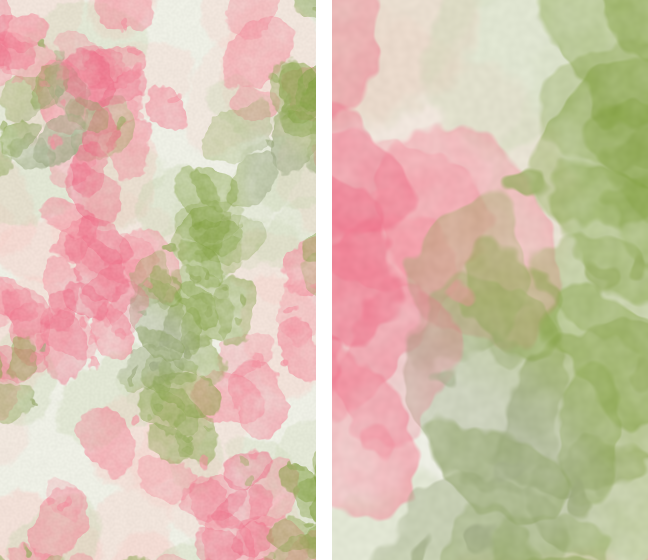
Left: the whole. Right: its middle third, enlarged.
Give the GLSL for this pattern, as a Shadertoy shader.

```glsl
// Loose floral watercolour: overlapping translucent dabs of rose and leaf green on pale paper.

const vec3 PAPER = vec3(0.93, 0.935, 0.895);
const vec3 BLUSH = vec3(0.965, 0.80, 0.775);
const vec3 MIST  = vec3(0.80, 0.84, 0.71);
const vec3 ROSE  = vec3(0.95, 0.56, 0.62);
const vec3 DEEP_ROSE = vec3(0.93, 0.43, 0.53);
const vec3 LEAF  = vec3(0.60, 0.68, 0.39);
const vec3 DEEP_LEAF = vec3(0.53, 0.64, 0.28);
const vec3 SAGE  = vec3(0.64, 0.67, 0.58);

const float ROSE_SEED = 3.0;
const float LEAF_SEED = 17.0;

vec3 hash3(vec3 p) {
    p = fract(p * vec3(0.1031, 0.1030, 0.0973));
    p += dot(p, p.yxz + 33.33);
    return fract((p.xxy + p.yxx) * p.zyx);
}

float cornerSlope(vec2 cell, vec2 offset, float seed) {
    float angle = 6.2832 * hash3(vec3(cell, seed)).x;
    return dot(vec2(cos(angle), sin(angle)), offset);
}

// Gradient noise, roughly -0.7 to 0.7
float noise(vec2 p, float seed) {
    vec2 i = floor(p), f = fract(p), e = vec2(0.0, 1.0);
    vec2 u = f * f * f * (f * (f * 6.0 - 15.0) + 10.0);
    float low  = mix(cornerSlope(i, f, seed), cornerSlope(i + e.yx, f - e.yx, seed), u.x);
    float high = mix(cornerSlope(i + e, f - e, seed), cornerSlope(i + 1.0, f - 1.0, seed), u.x);
    return mix(low, high, u.y);
}

float fbm(vec2 p, float seed) {
    float sum = 0.0, amp = 0.6;
    for (int i = 0; i < 4; i++) {
        sum += amp * noise(p, seed);
        p = mat2(1.6, 1.2, -1.2, 1.6) * p + 7.3;
        amp *= 0.5;
    }
    return sum;
}

// Where each hue gathers; leaves partly avoid the roses
float roseField(vec2 p) { return noise(p * 2.5 + 5.7, ROSE_SEED); }
float leafField(vec2 p) { return noise(p * 2.7 + 1.9, LEAF_SEED) - 0.4 * roseField(p); }

// Wobbling, ragged pigment edges
vec2 bleed(vec2 p, float seed) {
    vec2 broad = vec2(fbm(p * 8.0, seed), fbm(p * 8.0, seed + 1.0));
    vec2 ragged = vec2(noise(p * 48.0, seed), noise(p * 48.0, seed + 1.0));
    return p + 0.055 * broad + 0.008 * ragged;
}

// Paint coverage of random oval dabs whose centres lie inside a hue's field
float dabs(vec2 p, float cell, float threshold, float density, float size,
           float softness, float strength, float seed, bool isLeaf) {
    float bare = 1.0;
    vec2 home = floor(p / cell);
    for (int y = -1; y <= 1; y++)
    for (int x = -1; x <= 1; x++) {
        vec2 id = home + vec2(x, y);
        vec3 place = hash3(vec3(id, seed));
        vec3 shape = hash3(vec3(id, seed + 40.0));
        vec2 centre = (id + 0.15 + 0.7 * place.xy) * cell;
        float field = isLeaf ? leafField(centre) : roseField(centre);
        if (field < threshold || place.z > density) continue;

        float angle = 6.2832 * shape.x, c = cos(angle), s = sin(angle);
        float radius = cell * size * mix(0.42, 0.72, shape.y);
        vec2 q = mat2(c, -s, s, c) * (p - centre) * vec2(0.82, 1.25);
        float d = length(q) - radius;
        float body = smoothstep(softness, -softness, d);
        float rim = 0.12 * exp(-abs(d) / 0.008);
        bare *= 1.0 - body * strength * (mix(0.6, 1.2, shape.z) + rim);
    }
    return 1.0 - max(bare, 0.0);
}

void mainImage(out vec4 fragColor, in vec2 fragCoord) {
    vec2 p = fragCoord / iResolution.x;
    float edge = max(0.0035, 0.8 / iResolution.x);
    vec2 a = bleed(p, 60.0), b = bleed(p, 70.0);

    // Uneven drying and cool sage drifts
    float pooling = clamp(0.95 + 0.55 * fbm(p * 7.0, 80.0) + 0.2 * noise(p * 42.0, 81.0), 0.5, 1.25);
    float drift = smoothstep(0.05, 0.35, noise(p * 2.1, 90.0));
    vec3 leaf = mix(LEAF, SAGE, 0.75 * drift);
    vec3 deepLeaf = mix(DEEP_LEAF, SAGE, 0.5 * drift);

    // Pale washes
    vec3 col = PAPER;
    col = mix(col, BLUSH, dabs(a, 0.27, -0.16, 0.9, 1.0, 0.012, 0.38, 11.0, false));
    col = mix(col, MIST, dabs(b, 0.22, -0.02, 0.85, 1.0, 0.009, 0.36, 12.0, true));

    // Petals and leaves
    col = mix(col, ROSE, pooling * dabs(b, 0.15, 0.06, 0.92, 1.0, edge, 0.48, 13.0, false));
    col = mix(col, leaf, pooling * dabs(a, 0.14, 0.09, 0.92, 1.0, edge, 0.52, 14.0, true));

    // Saturated hearts
    col = mix(col, DEEP_ROSE, pooling * dabs(a, 0.12, 0.25, 0.9, 1.1, edge, 0.42, 15.0, false));
    col = mix(col, deepLeaf, pooling * dabs(b, 0.11, 0.23, 0.85, 1.1, edge, 0.48, 16.0, true));

    // Splatter near the clusters
    col = mix(col, ROSE, dabs(a, 0.045, 0.04, 0.09, 0.6, edge, 0.5, 18.0, false));
    col = mix(col, leaf, dabs(b, 0.04, 0.06, 0.10, 0.6, edge, 0.6, 19.0, true));

    // Paper tooth
    float tooth = noise(p * 110.0, 95.0) + 0.6 * fbm(p * 25.0, 96.0);
    fragColor = vec4(clamp(col + 0.022 * tooth, 0.0, 1.0), 1.0);
}
```
